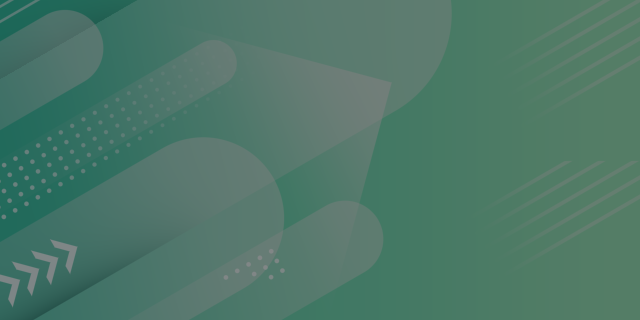
Write a Shadertoy shader that draws this background.

```glsl
#define MIST vec3(0.50, 0.50, 0.50)
#define PALE vec3(0.54, 0.54, 0.55)
#define DEEP_TEAL vec3(0.11, 0.41, 0.35)
#define MID_GREEN vec3(0.25, 0.47, 0.39)
#define SAGE vec3(0.33, 0.49, 0.40)
#define SHADE vec3(0.07, 0.22, 0.20)
#define DOT_PITCH vec2(0.0409, 0.0349)
#define DOT_RADIUS 0.0072
#define STRIPE_GAP 0.052
#define CHEVRON_GAP 0.069

// Coordinates along and across the 30 degree diagonal
vec2 toDiagonal(vec2 p) {
    const vec2 along = vec2(0.8660, 0.5);
    return vec2(dot(p, along), dot(p, vec2(-along.y, along.x)));
}

float cover(float dist) {
    float soft = 0.75 / iResolution.y;
    return 1.0 - smoothstep(-soft, soft, dist);
}

// Half-infinite bar with a round end, trailing to the lower left
float barDistance(vec2 q, vec2 tip, float radius) {
    vec2 e = q - tip;
    return length(vec2(max(e.x, 0.0), e.y)) - radius;
}

vec3 addBar(vec3 color, vec2 q, vec2 center, float radius, float alpha, float fadeLength) {
    vec2 tip = toDiagonal(center);
    float fade = exp(min(q.x - tip.x, 0.0) / fadeLength);
    return mix(color, MIST, alpha * fade * cover(barDistance(q, tip, radius)));
}

// Five parallel strokes that fade in from the left
float stripes(vec2 q, vec2 start) {
    float row = clamp(round((start.y - q.y) / STRIPE_GAP), 0.0, 4.0);
    float dist = abs(q.y - start.y + row * STRIPE_GAP) - 0.006;
    return cover(dist) * smoothstep(0.0, 0.35, q.x - start.x);
}

float dotDistance(vec2 local, vec2 cell, float radius) {
    return length(local - cell * DOT_PITCH) - radius;
}

float chevrons(vec2 q) {
    vec2 tip = toDiagonal(vec2(0.242, 0.229));
    float mask = 0.0;
    for (int i = 0; i < 4; i++) {
        vec2 e = q - tip + vec2(float(i) * CHEVRON_GAP, 0.0);
        float slope = e.x + abs(e.y);
        float arms = max(slope, -slope - 0.029) * 0.7071;
        mask = max(mask, cover(max(arms, -e.x - 0.0625)));
    }
    return mask;
}

void mainImage(out vec4 fragColor, in vec2 fragCoord) {
    vec2 p = fragCoord / iResolution.y;
    p.x += 1.0 - 0.5 * iResolution.x / iResolution.y;
    vec2 q = toDiagonal(p);

    // Base gradient
    vec3 color = mix(DEEP_TEAL, MID_GREEN, smoothstep(-0.1, 1.1, p.x));
    color = mix(color, SAGE, smoothstep(0.95, 2.0, p.x));

    // Wide band with a shadow above its upper edge
    vec2 bandTip = toDiagonal(vec2(1.060, 0.958));
    float band = barDistance(q, bandTip, 0.3516);
    float aboveBand = q.y - bandTip.y - 0.3516;
    float upperShade = exp(-max(aboveBand, 0.0) / 0.06) * step(0.0, aboveBand);
    color = mix(color, SHADE, 0.35 * upperShade * (1.0 - smoothstep(0.2, 0.6, p.x)));
    float bandAlpha = 0.04 + 0.38 * smoothstep(0.2, 1.5, q.x);
    color = mix(color, MIST, bandAlpha * cover(band));

    // Square corner fading away from its point
    vec2 corner = q - toDiagonal(vec2(1.224, 0.742));
    float cornerFade = 1.0 - smoothstep(0.0, 0.56, -corner.x);
    float cornerDist = (corner.x + abs(corner.y)) * 0.7071;
    color = mix(color, MIST, 0.60 * cornerFade * cover(cornerDist));

    // Rounded bars
    color = addBar(color, q, vec2(0.203, 0.849), 0.120, 0.48, 0.6);
    color = addBar(color, q, vec2(0.667, 0.802), 0.073, 0.42, 0.32);
    color = addBar(color, q, vec2(0.635, 0.318), 0.253, 0.45, 1.1);

    // Shadow inside the lower edge of the band
    float aboveEdge = q.y - bandTip.y + 0.3516;
    float lowerShade = exp(-max(aboveEdge, 0.0) / 0.055) * cover(band);
    color = mix(color, SHADE, 0.55 * lowerShade * (1.0 - smoothstep(0.1, 0.75, p.x)));
    color = addBar(color, q, vec2(1.078, 0.253), 0.120, 0.45, 0.75);

    // Halftone rows thinning to the upper right
    vec2 local = q - toDiagonal(vec2(0.013, 0.484));
    vec2 cell = round(local / DOT_PITCH);
    cell.y = clamp(cell.y, -4.0, 0.0);
    float dotFade = 1.0 - smoothstep(-0.1, 0.95, local.x);
    float halftone = cover(dotDistance(local, cell, DOT_RADIUS * mix(0.7, 1.0, dotFade)));
    color = mix(color, PALE, 0.70 * dotFade * halftone);

    // Small stepped cluster of dots
    local = q - toDiagonal(vec2(0.706, 0.133));
    cell = clamp(round(local / DOT_PITCH), vec2(0.0, -2.0), vec2(4.0, 0.0));
    float kept = step(-1.5 * cell.y, cell.x);
    color = mix(color, PALE, 0.75 * kept * cover(dotDistance(local, cell, DOT_RADIUS)));

    // Chevrons and line groups
    color = mix(color, PALE, 0.85 * chevrons(q));
    float lines = stripes(q, vec2(1.70, -0.082));
    lines = max(lines, stripes(q, vec2(1.40, -0.458)) * cover(p.y - 0.497));
    color = mix(color, MIST, 0.40 * lines);
    float cornerLines = min(abs(q.y - 0.807), abs(q.y - 0.848)) - 0.004;
    color = mix(color, PALE, 0.55 * cover(cornerLines) * step(p.x, 0.3));

    fragColor = vec4(color, 1.0);
}
```
